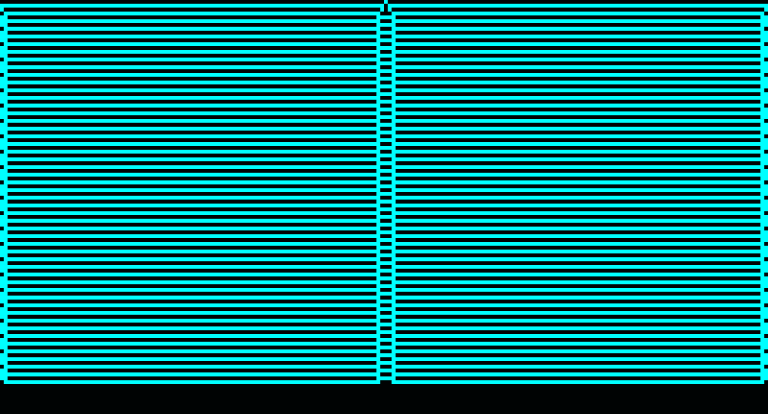
Give the GLSL for this pattern, as a WebGL 2 fragment shader.

```glsl
#version 300 es
precision highp float;

uniform vec2 u_resolution;
out vec4 outColor;

const float COLUMNS = 200.0;        // cells across the canvas
const float ROWS = 100.0;           // striped rows, counted from the top
const float STRIPE_PERIOD = 2.0;    // rows per stripe and gap
const float NOTCH_PERIOD = 4.0;     // rows between notches on the outer edges
const float LADDER_COLUMN = 100.0;  // centre column of the ladder
const float RAIL_OFFSET = 2.0;      // cells from ladder centre to each rail
const float FIRST_RAIL_ROW = 3.0;   // rails and inner borders start here
const int SAMPLES = 5;              // antialiasing samples per axis
const vec3 BACKGROUND = vec3(0.0, 0.01, 0.01);
const vec3 LINE_COLOR = vec3(0.0, 1.0, 1.0);

// 1 for a lit cell, 0 for a dark one; cell.y counts down from the top
float cellValue(vec2 cell) {
    if (cell.y < 0.0 || cell.y >= ROWS) return 0.0;

    float ladderDistance = abs(cell.x - LADDER_COLUMN);
    float edgeDistance = min(cell.x, COLUMNS - 1.0 - cell.x);
    float stripe = mod(cell.y, STRIPE_PERIOD);

    // Opening at the head of the ladder
    if (cell.y < 1.0) return ladderDistance < 0.5 ? 1.0 : 0.0;
    if (cell.y < FIRST_RAIL_ROW && ladderDistance < 0.5) return 0.0;

    // Notched outer border
    if (edgeDistance < 0.5) {
        return mod(cell.y, NOTCH_PERIOD) > NOTCH_PERIOD - 1.5 ? 0.0 : 1.0;
    }

    // Inner border, rails, and rungs half a period out of step
    if (cell.y >= FIRST_RAIL_ROW) {
        if (edgeDistance < 1.5) return 1.0;
        if (abs(ladderDistance - RAIL_OFFSET) < 0.5) return 1.0;
    }
    if (cell.y > 1.5 && ladderDistance < RAIL_OFFSET - 0.5) return 1.0 - stripe;

    return stripe;
}

void main() {
    float cellSize = u_resolution.x / COLUMNS;

    // Average the cells covered by this pixel
    float coverage = 0.0;
    for (int j = 0; j < SAMPLES; j++) {
        for (int i = 0; i < SAMPLES; i++) {
            vec2 offset = (vec2(i, j) + 0.5) / float(SAMPLES) - 0.5;
            vec2 point = gl_FragCoord.xy + offset;
            point.y = u_resolution.y - point.y;
            coverage += cellValue(floor(point / cellSize));
        }
    }
    coverage /= float(SAMPLES * SAMPLES);

    outColor = vec4(mix(BACKGROUND, LINE_COLOR, coverage), 1.0);
}
```
